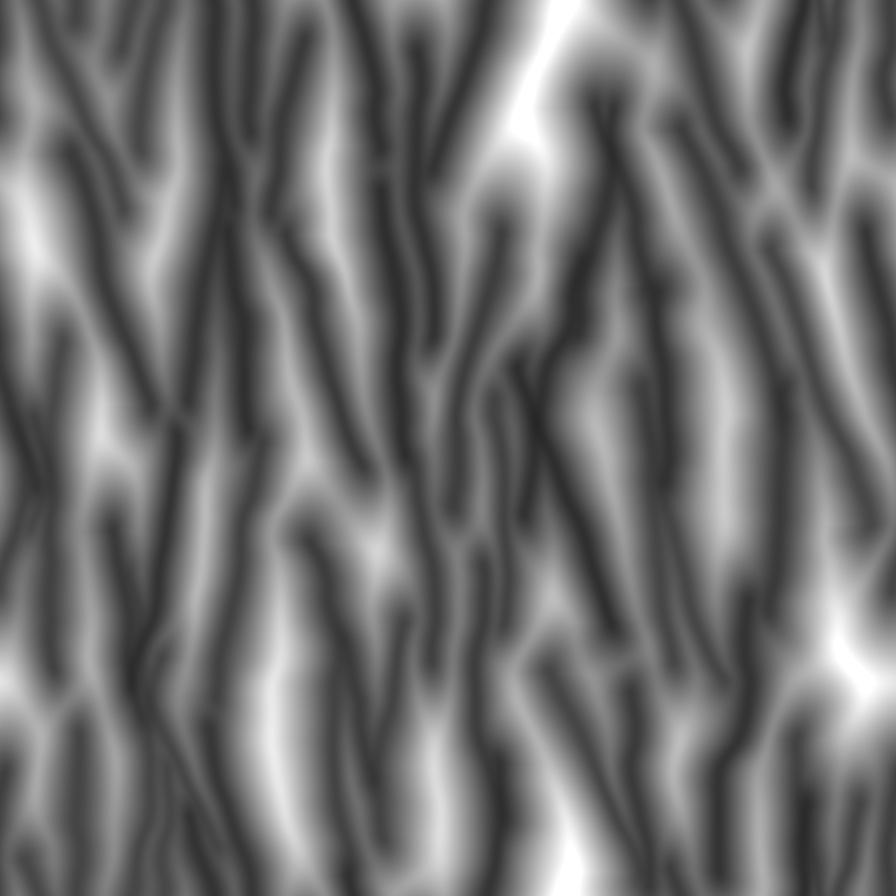
A Shadertoy shader for this texture:

```glsl
// Soft grey vertical strands that lean, cross and leave bright gaps; tiles seamlessly.

const vec2 STRAND_GRID = vec2(12.0, 4.0);  // whole strands per tile, across and up
const float HALF_LENGTH_MIN = 0.09;
const float HALF_LENGTH_MAX = 0.17;
const float LEAN_RANGE = 0.30;             // sideways drift per unit of height
const float LEAN_BIAS = -0.05;
const float END_STRETCH = 0.6;             // below 1 lengthens the strand tips
const float CORE_RADIUS = 0.006;           // rounding of the dark core
const float CORE_VARIATION = 0.010;        // lightness change between strands
const float BLEND = 0.005;                 // softness where strands meet
const float DARK_LEVEL = 0.10;
const float CONTRAST = 12.0;

// Warp layers: whole cells per tile and sideways amplitude
const vec2 SWAY_CELLS = vec2(3.0, 4.0);
const vec2 BEND_CELLS = vec2(7.0, 9.0);
const vec2 WIGGLE_CELLS = vec2(17.0, 22.0);
const float SWAY = 0.022;
const float BEND = 0.011;
const float WIGGLE = 0.005;

float hash(vec2 p) {
    return fract(sin(dot(p, vec2(127.1, 311.7))) * 43758.5453);
}

// Value noise from -1 to 1 that wraps over the tile
float wrappedNoise(vec2 uv, vec2 cells, float seed) {
    vec2 p = uv * cells;
    vec2 i = floor(p);
    vec2 f = p - i;
    vec2 u = f * f * f * (f * (f * 6.0 - 15.0) + 10.0);
    vec2 lo = mod(i, cells) + seed;
    vec2 hi = mod(i + 1.0, cells) + seed;
    float bottom = mix(hash(lo), hash(vec2(hi.x, lo.y)), u.x);
    float top = mix(hash(vec2(lo.x, hi.y)), hash(hi), u.x);
    return 2.0 * mix(bottom, top, u.y) - 1.0;
}

// Rounded distance from p to the leaning strand of one grid cell
float strandDistance(vec2 p, vec2 cell) {
    vec2 id = mod(cell, STRAND_GRID);
    vec2 jitter = vec2(hash(id + 3.1), hash(id + 17.7));
    vec2 offset = p - (cell + jitter) / STRAND_GRID;
    float halfLength = mix(HALF_LENGTH_MIN, HALF_LENGTH_MAX, hash(id + 31.3));
    float lean = LEAN_BIAS + LEAN_RANGE * (2.0 * hash(id + 47.9) - 1.0);
    float along = clamp(offset.y, -halfLength, halfLength);
    vec2 away = vec2(offset.x - lean * along, (offset.y - along) * END_STRETCH);
    return length(vec3(away, CORE_RADIUS)) + CORE_VARIATION * hash(id + 61.3);
}

// Smooth minimum over the neighbouring strands
float strandField(vec2 p) {
    vec2 home = floor(p * STRAND_GRID);
    float sum = 0.0;
    for (int y = -2; y <= 2; y++) {
        for (int x = -2; x <= 2; x++) {
            float d = strandDistance(p, home + vec2(x, y));
            sum += exp(-d / BLEND);
        }
    }
    return -BLEND * log(max(sum, 1e-30));
}

void mainImage(out vec4 fragColor, in vec2 fragCoord) {
    vec2 uv = fragCoord / iResolution.xy;

    // Bend the strands sideways
    vec2 warped = uv;
    warped.x += SWAY * wrappedNoise(uv, SWAY_CELLS, 5.3);
    warped.x += BEND * wrappedNoise(uv, BEND_CELLS, 23.9);
    warped.x += WIGGLE * wrappedNoise(uv, WIGGLE_CELLS, 41.7);

    // Dark on the strands, bright in the gaps
    float grey = DARK_LEVEL + CONTRAST * strandField(warped);
    fragColor = vec4(vec3(clamp(grey, 0.0, 1.0)), 1.0);
}
```
